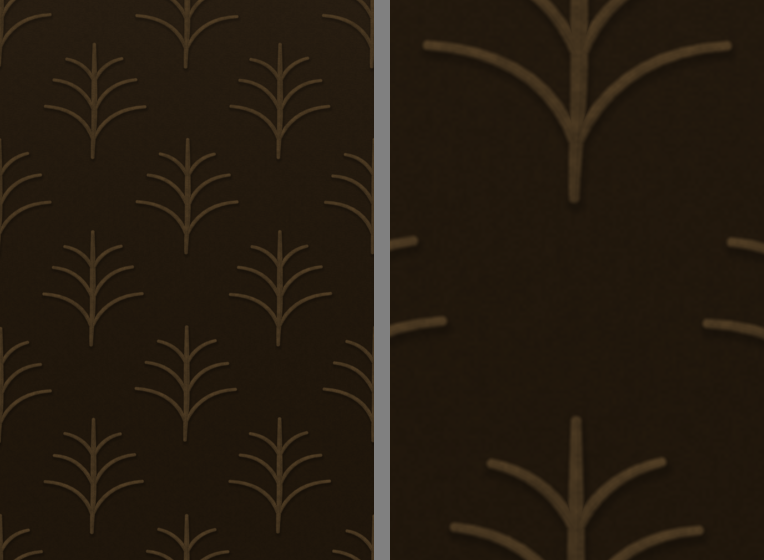
Left, the full canvas; right, a detail of the centre.
Give the GLSL for this pattern, as a WebGL 2 fragment shader.

```glsl
#version 300 es
precision highp float;

uniform vec2 u_resolution;
out vec4 fragColor;

// Layout: one unit is the spacing between columns
const vec2 CANVAS = vec2(2.0, 3.0);
const vec2 PERIOD = vec2(1.0, 1.004);
const vec2 FOOT_A = vec2(0.5, 0.138);
const vec2 FOOT_B = vec2(0.0, 0.630);
const float WOBBLE = 0.005;

// Sprig, measured upward from its foot
const float STEM_HEIGHT = 0.622;
const float STEM_THIN = 0.0095;
const float STEM_SWELL = 0.0065;
const float FOOT_LEAN = 0.009;
const int LEAVES = 3;
const int LEAF_STEPS = 9;
const float LEAF_JOINT[LEAVES] = float[](0.105, 0.258, 0.418);
const vec2 LEAF_BEND[LEAVES] = vec2[](vec2(0.066, 0.268), vec2(0.060, 0.408), vec2(0.047, 0.516));
const vec2 LEAF_TIP[LEAVES] = vec2[](vec2(0.264, 0.281), vec2(0.216, 0.422), vec2(0.149, 0.537));
const float LEAF_WIDE = 0.0110;
const float LEAF_THIN = 0.0085;

// Colour and relief
const vec3 GROUND_LOW = vec3(0.120, 0.084, 0.042);
const vec3 GROUND_HIGH = vec3(0.152, 0.112, 0.066);
const vec3 SPRIG = vec3(0.258, 0.196, 0.116);
const float EDGE_SOFTNESS = 0.005;
const vec2 LIGHT_STEP = vec2(-0.003, 0.011);
const float RELIEF = 0.13;
const float SHADOW = 0.22;
const float GRAIN = 0.09;
const float MOTTLE = 0.14;

float hash(vec2 p) {
  return fract(sin(dot(p, vec2(127.1, 311.7))) * 43758.5453);
}

float noise(vec2 p) {
  vec2 i = floor(p), f = fract(p);
  f = f * f * (3.0 - 2.0 * f);
  return mix(mix(hash(i), hash(i + vec2(1, 0)), f.x),
             mix(hash(i + vec2(0, 1)), hash(i + vec2(1, 1)), f.x), f.y);
}

// Distance to a segment (x) and position along it (y)
vec2 segment(vec2 p, vec2 a, vec2 b) {
  vec2 ab = b - a;
  float t = clamp(dot(p - a, ab) / dot(ab, ab), 0.0, 1.0);
  return vec2(length(p - a - ab * t), t);
}

vec2 bezier(vec2 a, vec2 b, vec2 c, float t) {
  return mix(mix(a, b, t), mix(b, c, t), t);
}

float sprig(vec2 p, vec2 id) {
  p.x += FOOT_LEAN * smoothstep(0.25, 0.0, p.y);

  // Stem, fullest in the middle
  vec2 stem = segment(p, vec2(0.0, 0.009), vec2(0.0, STEM_HEIGHT - 0.009));
  float d = stem.x - STEM_THIN - STEM_SWELL * sin(3.14159 * stem.y);

  // Paired leaves, each side drawn a little differently
  float side = p.x < 0.0 ? 0.0 : 1.0;
  p.x = abs(p.x);
  for (int i = 0; i < LEAVES; i++) {
    vec2 seed = id * 7.0 + vec2(side * 3.0, float(i) * 5.0);
    vec2 vary = vec2(hash(seed), hash(seed + 19.0)) - 0.5;
    vec2 joint = vec2(0.0, LEAF_JOINT[i]);
    vec2 tip = LEAF_TIP[i] + vary * WOBBLE * vec2(3.0, 1.5);
    vec2 a = joint;
    for (int k = 1; k <= LEAF_STEPS; k++) {
      float t = float(k) / float(LEAF_STEPS);
      vec2 b = bezier(joint, LEAF_BEND[i], tip, t);
      vec2 s = segment(p, a, b);
      float along = t + (s.y - 1.0) / float(LEAF_STEPS);
      d = min(d, s.x - mix(LEAF_WIDE, LEAF_THIN, along * along));
      a = b;
    }
  }
  return d;
}

// One lattice of sprigs
float lattice(vec2 p, vec2 foot) {
  vec2 q = (p - foot) / PERIOD + vec2(0.5, 0.18);
  vec2 id = floor(q) + foot * 10.0;
  vec2 shift = (vec2(hash(id), hash(id + 31.0)) - 0.5) * 2.0 * WOBBLE;
  return sprig((fract(q) - vec2(0.5, 0.18)) * PERIOD - shift, id);
}

float pattern(vec2 p) {
  return min(lattice(p, FOOT_A), lattice(p, FOOT_B));
}

void main() {
  vec2 uv = gl_FragCoord.xy / u_resolution;
  vec2 p = uv * CANVAS;
  float d = pattern(p);
  float lit = pattern(p + LIGHT_STEP);
  float soft = max(EDGE_SOFTNESS, 0.7 * CANVAS.y / u_resolution.y);

  // Ground with a soft shadow beneath each stroke
  vec3 ground = mix(GROUND_LOW, GROUND_HIGH, uv.y * uv.y);
  ground *= 1.0 - SHADOW * smoothstep(0.016, -0.006, lit);

  // Raised strokes: bright upper edge, mottled body
  float slope = clamp((lit - d) / length(LIGHT_STEP), -1.0, 1.0);
  vec3 stroke = SPRIG * (1.0 + RELIEF * slope);
  stroke *= 1.0 + MOTTLE * (noise(p * 45.0) - 0.5);

  vec3 color = mix(ground, stroke, smoothstep(soft, -soft, d));
  color *= 1.0 + GRAIN * (noise(p * 150.0) + 0.6 * noise(p * 60.0) - 0.8);
  fragColor = vec4(color, 1.0);
}
```
